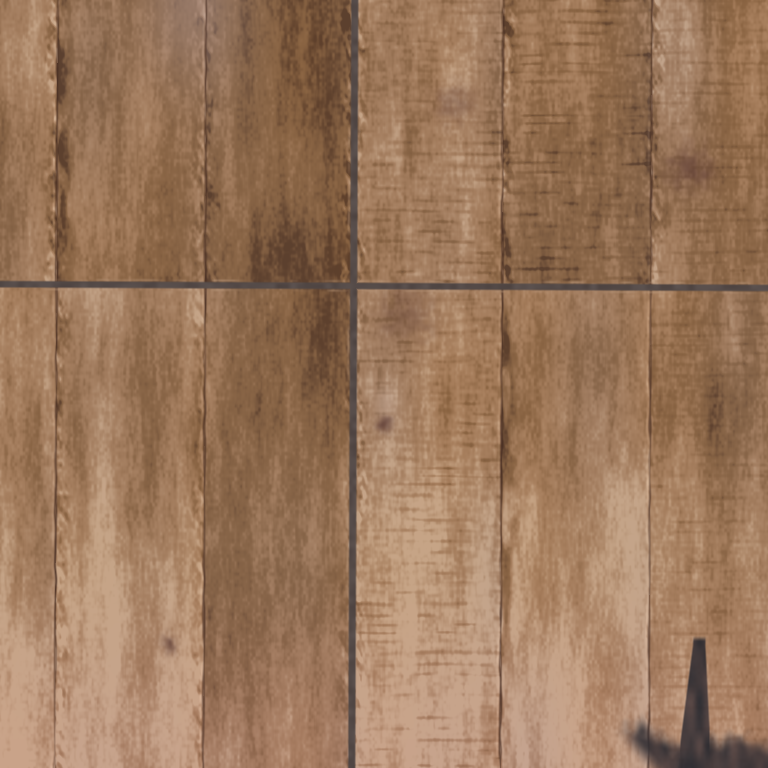
A WebGL 2 fragment shader for this texture:

```glsl
#version 300 es
precision highp float;
// Weathered wooden plank tiles, six across and two down, with dark grout between panels.
uniform vec2 u_resolution;
out vec4 outColor;

float hash(vec2 p) {
  vec3 q = fract(vec3(p.xyx) * 0.1031);
  q += dot(q, q.yzx + 33.33);
  return fract((q.x + q.y) * q.z);
}

float noise(vec2 p) {
  vec2 i = floor(p), f = fract(p);
  f = f * f * (3.0 - 2.0 * f);
  return mix(mix(hash(i), hash(i + vec2(1, 0)), f.x),
             mix(hash(i + vec2(0, 1)), hash(i + vec2(1, 1)), f.x), f.y);
}

float fbm(vec2 p) {
  float sum = 0.0, amp = 0.5;
  for (int i = 0; i < 4; i++) {
    sum += amp * noise(p);
    p = p * 2.03 + 17.1;
    amp *= 0.5;
  }
  return sum / 0.9375;
}

// Soft-edged band around a centre line
float band(float dist, float halfWidth) {
  float soft = max(0.0017, 1.0 / u_resolution.y);
  return 1.0 - smoothstep(halfWidth - soft, halfWidth + soft, abs(dist));
}

// Gaussian spot
float spot(vec2 d) { return exp(-dot(d, d)); }

vec3 woodRamp(float t) {
  vec3 c = mix(vec3(0.36, 0.25, 0.18), vec3(0.53, 0.39, 0.27), smoothstep(0.0, 0.38, t));
  c = mix(c, vec3(0.64, 0.49, 0.37), smoothstep(0.34, 0.66, t));
  return mix(c, vec3(0.77, 0.645, 0.535), smoothstep(0.60, 1.02, t));
}

void main() {
  vec2 uv = gl_FragCoord.xy / u_resolution;

  // Slightly tilted panel axes and plank cells
  float across = uv.x - 0.458 - 0.004 * uv.y;
  float up = uv.y - 0.630 + 0.005 * uv.x;
  float cell = across / 0.1934;
  float column = floor(cell);
  float local = fract(cell);
  float upper = step(0.0, up);
  vec2 seed = vec2(column * 13.7 + 90.0, upper * 31.3 + 40.0);

  // Base tone of each plank, lower row first, fading paler toward the bottom
  float tones[12] = float[12](0.55, 0.60, 0.40, 0.66, 0.67, 0.55,
                              0.56, 0.46, 0.34, 0.59, 0.39, 0.55);
  int plank = clamp(int(column) + 3, 0, 5) + 6 * int(upper);
  float tone = tones[plank];
  tone += (1.0 - upper) * (0.30 * smoothstep(0.50, 0.0, uv.y) - 0.03);

  // Long stains, grain, fine fibres and flecks
  vec2 warped = uv + vec2(0.006 * noise(uv * vec2(9, 14) + seed), 0.0);
  tone += 0.56 * (fbm(warped * vec2(23, 3) + seed) - 0.5);
  tone += 0.36 * (fbm(warped * vec2(80, 10) + seed.yx) - 0.5);
  tone += 0.48 * (fbm(uv * vec2(7, 6) + seed) - 0.5);
  tone += 0.16 * (noise(uv * vec2(260, 60) + seed) - 0.5);
  tone += 0.16 * (noise(uv * vec2(290, 210)) - 0.5);

  // Thin, closely spaced saw marks broken along their length
  float rough = column == 0.0 ? 1.0 : column == 1.0 ? upper : column == 2.0 ? 0.55 : 0.1;
  float bow = uv.y + 0.004 * noise(uv * vec2(14, 9) + seed);
  float cutPhase = bow * 74.0 + 0.7 * noise(vec2(bow * 30.0, column));
  float cut = smoothstep(0.28, 0.0, abs(fract(cutPhase) - 0.5));
  float broken = smoothstep(0.35, 0.8, noise(vec2(uv.x * 38.0, floor(cutPhase) * 3.7) + seed));
  float patches = 0.35 + 0.65 * smoothstep(0.2, 0.75, noise(uv * vec2(16, 11) + seed));
  tone -= rough * patches * 0.25 * (cut * broken - 0.12);
  tone += rough * 0.15 * (noise(uv * vec2(60, 200) + seed) - 0.5);

  // Ragged wear along some plank sides
  float side = min(local, 1.0 - local);
  float wear = smoothstep(0.2, 0.9, hash(seed + 7.0 * step(0.5, local)));
  if (plank == 3 && local < 0.5) wear = 1.0;
  float ragged = noise(vec2(uv.x * 120.0, uv.y * 95.0 + 25.0 * local) + seed);
  ragged += 0.6 * noise(uv * vec2(270, 170) + seed) - 0.8;
  float reach = 0.03 + 0.13 * noise(vec2(uv.y * 34.0, column * 5.0 + 3.0));
  tone += smoothstep(reach, 0.3 * reach, side) * (0.15 + 0.85 * wear) * (0.8 * ragged - 0.05);
  float darkSide = plank == 7 || plank == 4 ? smoothstep(0.16, 0.0, local) : 0.0;
  tone -= darkSide * 0.5 * smoothstep(0.35, 0.75, noise(uv * vec2(85, 26) + 9.0));
  vec3 color = woodRamp(tone);

  // Uneven tint, rosy cast low down, cool glare at the upper left
  color += vec3(0.022, 0.0, -0.03) * (noise(uv * vec2(12, 4) + seed) - 0.5);
  color += vec3(0.010, -0.004, 0.014) * smoothstep(0.3, 0.0, uv.y);
  color = mix(color, vec3(0.66, 0.57, 0.56), 0.45 * spot((uv - vec2(0.25, 1.0)) * vec2(15, 9)));

  // Knots: centre, radius, strength
  vec4 knots[5] = vec4[5](vec4(0.900, 0.780, 0.024, 0.65), vec4(0.502, 0.447, 0.010, 0.85),
                          vec4(0.220, 0.163, 0.010, 0.70), vec4(0.590, 0.865, 0.022, 0.35),
                          vec4(0.530, 0.590, 0.030, 0.35));
  for (int i = 0; i < 5; i++) {
    vec2 d = (uv - knots[i].xy) / knots[i].z;
    d += 0.9 * (vec2(noise(uv * 110.0), noise(uv * 110.0 + 50.0)) - 0.5);
    color = mix(color, vec3(0.35, 0.22, 0.19), knots[i].w * spot(d));
  }
  color = mix(color, vec3(0.78, 0.67, 0.60), 0.5 * spot((uv - vec2(0.502, 0.475)) / vec2(0.014, 0.022)));

  // Narrow seams between planks, worn away in places
  float seam = (local - step(0.5, local)) * 0.1934 + 0.002 * (noise(vec2(column, uv.y * 45.0)) - 0.5);
  float seamInk = 0.3 + 0.65 * noise(vec2(floor(cell + 0.5) * 3.0 + 0.5, uv.y * 20.0));
  color = mix(color, vec3(0.27, 0.17, 0.13), seamInk * band(seam, 0.0012));
  color += 0.08 * band(seam + 0.0035, 0.001) * noise(vec2(column, uv.y * 40.0));

  // Grout cross with faint broken bevels
  float groutDist = min(abs(across) - 0.0045, abs(up) - 0.0042);
  float bevel = smoothstep(0.35, 0.9, noise(uv * 60.0)) * band(groutDist - 0.002, 0.0015);
  color = mix(color, vec3(0.74, 0.61, 0.50), 0.4 * bevel);
  vec3 grout = vec3(0.33, 0.29, 0.28) + 0.06 * (noise(uv * 110.0) - 0.5);
  color = mix(color, grout, max(band(across, 0.0046), band(up, 0.0042)));

  // Dark spike rising from a ragged, tapering base in the lower right
  float spike = band(uv.x - 0.908 - 0.04 * (uv.y - 0.1), 0.008 + 0.09 * max(0.16 - uv.y, 0.0));
  spike *= 1.0 - smoothstep(0.164, 0.173, uv.y);
  float crest = 0.018 + 0.03 * noise(vec2(uv.x * 24.0, 4.0)) + 0.014 * noise(uv * 80.0);
  float base = smoothstep(0.016, -0.016, uv.y - crest) * smoothstep(0.815, 0.85, uv.x + 0.9 * uv.y - 0.02);
  vec3 iron = mix(vec3(0.13, 0.14, 0.17), vec3(0.31, 0.25, 0.25), noise(uv * vec2(90, 35)));
  color = mix(color, iron, max(0.9 * spike, 0.88 * base));

  outColor = vec4(clamp(color, 0.0, 1.0), 1.0);
}
```
